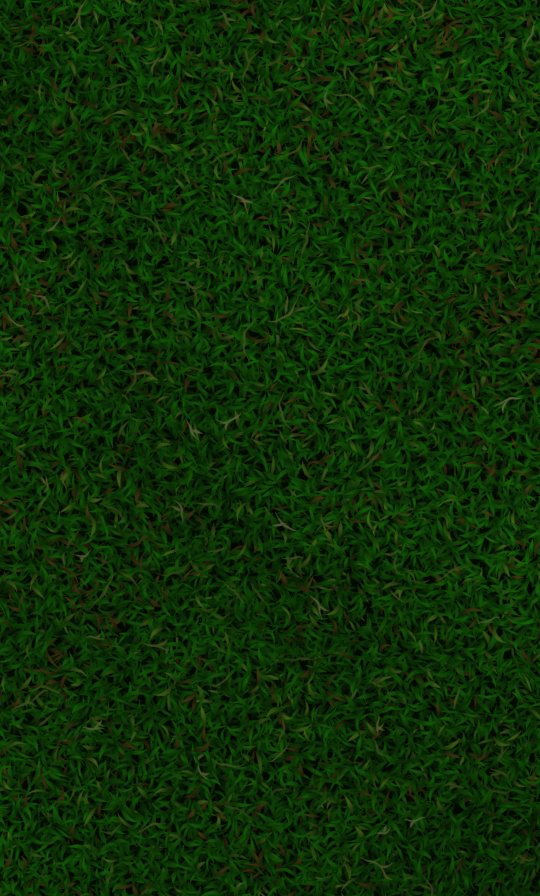
Write a WebGL 2 fragment shader that draws this texture.

```glsl
#version 300 es
precision highp float;

uniform vec2 u_resolution;
out vec4 fragColor;

vec4 hash4(vec3 p) {
    vec4 q = fract(p.xyzx * vec4(0.1031, 0.1030, 0.0973, 0.1099));
    q += dot(q, q.wzxy + 33.33);
    return fract((q.xxyz + q.yzzw) * q.zywx);
}

// Layered sines, roughly -1 to 1
float waves(vec2 p) {
    p += 0.35 * sin(p.yx * 1.7 + vec2(0.4, 2.1));
    return (sin(p.x + 0.6 * p.y) + sin(1.3 * p.y - 0.8 * p.x + 1.9)
          + 0.7 * sin(2.3 * p.x + 1.7 * p.y + 4.0)) / 2.2;
}

// Coverage of a curved, tapering strand in x; position along it (-1 to 1) in y
vec2 strand(vec2 p, float angle, float halfLength, float halfWidth, float bend) {
    float c = cos(angle), s = sin(angle);
    p = vec2(c * p.x + s * p.y, c * p.y - s * p.x);
    float along = p.x / halfLength;
    float offset = p.y - bend * halfLength * (along * along - 0.3);
    float slope = 2.0 * bend * along;
    float dist = abs(offset) * inversesqrt(1.0 + slope * slope);
    float taper = halfWidth * (1.0 - along * along) * (1.0 - 0.25 * along);
    float soft = 0.0018;
    float cover = smoothstep(soft, -soft, dist - taper) * step(abs(along), 1.0);
    return vec2(cover, clamp(along, -1.0, 1.0));
}

// One layer of living and withered blades; depth 0 is lowest, 1 is topmost
vec3 grassLayer(vec3 under, vec2 p, float depth, float seed) {
    const float CELL = 0.024;
    p += vec2(0.37, 0.61) * seed * CELL;
    vec2 cell = floor(p / CELL);
    for (int j = -1; j <= 1; j++)
    for (int i = -1; i <= 1; i++) {
        vec2 id = cell + vec2(i, j);
        vec4 place = hash4(vec3(id + 50.0, seed * 7.0 + 3.0));
        vec4 look = hash4(vec3(id + 90.0, seed * 11.0 + 40.0));
        vec2 root = (id + place.xy) * CELL;
        vec2 blade = strand(p - root, 6.2832 * place.z, CELL * mix(0.5, 0.92, place.w),
                            mix(0.0021, 0.0040, look.x), 0.9 * (look.y - 0.5));

        float tone = 0.58 * depth + 0.42 * look.z;
        vec3 colour = mix(vec3(0.02, 0.07, 0.012), vec3(0.068, 0.32, 0.02), tone);

        // Withered clumps gather in wider dry areas, mostly high on the left
        float dryArea = waves(root * 7.0 + 2.0) + 0.7 * (root.y - 0.9) - 0.5 * root.x;
        float clump = waves(root * 34.0);
        float dryChance = 0.04 + 0.40 * smoothstep(0.1, 0.9, clump) * smoothstep(-0.5, 0.8, dryArea);
        if (look.w < dryChance)
            colour = mix(vec3(0.10, 0.08, 0.02), vec3(0.23, 0.19, 0.06), tone);
        else if (look.w > 0.94)
            colour = mix(vec3(0.08, 0.17, 0.03), vec3(0.23, 0.34, 0.08), tone);

        colour *= mix(0.62, 1.08, smoothstep(-1.0, 0.3, blade.y));
        under = mix(under, colour, blade.x);
    }
    return under;
}

// Sparse pale straws, some of them forked
vec3 strawLayer(vec3 under, vec2 p, float seed) {
    const float CELL = 0.1;
    p += vec2(0.43, 0.29) * seed * CELL;
    vec2 cell = floor(p / CELL);
    for (int j = -1; j <= 1; j++)
    for (int i = -1; i <= 1; i++) {
        vec2 id = cell + vec2(i, j);
        vec4 place = hash4(vec3(id + 20.0, seed * 13.0 + 70.0));
        vec4 look = hash4(vec3(id + 130.0, seed * 5.0 + 17.0));
        if (look.x > 0.32) continue;
        vec2 q = p - (id + place.xy) * CELL;
        q += 0.0015 * sin(q.yx * 190.0 + 6.0 * place.w);
        float angle = 6.2832 * place.z;
        float size = mix(0.017, 0.042, place.w * place.w);
        float cover = strand(q, angle, size, 0.0021, look.y - 0.5).x;
        if (look.z > 0.72) {
            vec2 fork = 0.4 * size * vec2(cos(angle + 0.8), sin(angle + 0.8));
            cover = max(cover, strand(q - fork, angle + 0.8, 0.5 * size, 0.0024, 0.2).x);
        }
        vec3 colour = mix(vec3(0.20, 0.25, 0.07), vec3(0.42, 0.42, 0.27), look.z * look.w);
        under = mix(under, colour, 0.85 * cover);
    }
    return under;
}

void main() {
    vec2 p = gl_FragCoord.xy / u_resolution.x;

    // Shaded soil
    vec3 colour = vec3(0.015, 0.035, 0.008) * (1.0 + 0.4 * waves(p * 60.0));

    // Blades from the ground up
    for (int k = 0; k < 7; k++)
        colour = grassLayer(colour, p, float(k) / 6.0, float(k) + 1.0);

    for (int k = 0; k < 2; k++)
        colour = strawLayer(colour, p, float(k) + 1.0);

    // Broad light and shade, dimmer towards the bottom
    float light = 0.94 + 0.10 * waves(p * 4.0 + 1.0) + 0.10 * smoothstep(0.0, 0.7, p.y);
    fragColor = vec4(colour * light, 1.0);
}
```
